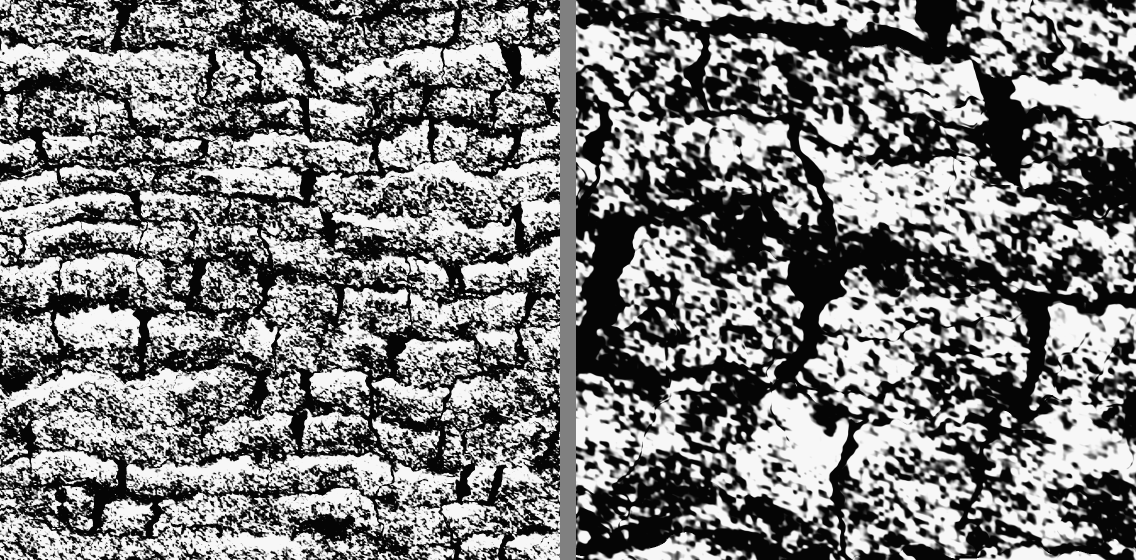
Left, the full canvas; right, a detail of the centre.
A WebGL 2 fragment shader for this texture:

```glsl
#version 300 es
precision highp float;
// Rough layered stone wall: ragged courses, dark joints and gritty faces in black and white.

#define ROWS 14.0      // courses per canvas height
#define COLS 8.5       // blocks per canvas height
#define WARP 0.055     // broad bending of courses
#define ROUGH 0.016    // ragged edges
#define BRIGHT 0.27    // overall tone
#define GRAIN 3.7      // strength of the fine grit
#define PATCH 1.2      // strength of the medium blotches
#define LEDGE 0.55     // light upper rims
#define STREAK 1.1     // dark layered lines
#define JOINT 0.085    // widest half width of upright cracks
#define SOFT 0.42      // softness of the ink threshold

uniform vec2 u_resolution;
out vec4 fragColor;

float hash(vec2 p) {
  vec3 q = fract(p.xyx * 0.1031);
  q += dot(q, q.yzx + 33.33);
  return fract((q.x + q.y) * q.z);
}

float noise(vec2 p) {
  vec2 i = floor(p), f = fract(p);
  f = f * f * (3.0 - 2.0 * f);
  return mix(mix(hash(i), hash(i + vec2(1, 0)), f.x),
             mix(hash(i + vec2(0, 1)), hash(i + vec2(1, 1)), f.x), f.y);
}

float fbm(vec2 p) {
  float sum = 0.0, amp = 0.53;
  for (int i = 0; i < 4; i++) {
    sum += amp * noise(p);
    p = p * 2.03 + 17.3;
    amp *= 0.5;
  }
  return sum;
}

// Fine grit, slightly tilted and stretched sideways
float grit(vec2 p) {
  p.y += 0.3 * p.x;
  return 0.26 * noise(p * vec2(100, 140)) + 0.38 * noise(p * vec2(190, 240) + 5.0)
       + 0.46 * noise(p * vec2(330, 390) + 9.0) - 0.55;
}

float ink(vec2 p) {
  // Bent, ragged coordinates
  vec2 w = p + WARP * (vec2(fbm(p * 6.0), fbm(p * 6.0 + 31.0)) - 0.5);
  w += ROUGH * (vec2(noise(p * 50.0), noise(p * 50.0 + 11.0)) - 0.5);
  w += 0.5 * ROUGH * (vec2(noise(p * 130.0), noise(p * 130.0 + 23.0)) - 0.5);

  // Courses of uneven height
  float y = w.y * ROWS + 1.3 * noise(p * vec2(2.5, 4.0) + 3.0) + 0.7 * noise(p * vec2(8.0, 5.0));
  float row = floor(y), f = fract(y);

  // Upright joints, each with its own place, lean and width
  float x = w.x * COLS + 17.0 * hash(vec2(row, 7.0));
  float cell = floor(x), block = cell, crack = -1.0;
  for (float k = -1.0; k <= 1.0; k++) {
    vec2 id = vec2(cell + k, row);
    float lean = (hash(id + 40.0) - 0.5) * (f - 0.5) * 0.5;
    float d = x - (id.x + 0.5 + 0.7 * (hash(id) - 0.5)) + lean;
    float width = mix(-0.5, 1.0, hash(id + 80.0)) * JOINT;
    crack = max(crack, width * (0.35 + f) - abs(d));
    block += step(0.0, d);
  }

  // Light rims, layered lines and seams, broken along each course
  float rimPatch = smoothstep(0.35, 0.65, noise(vec2(x * 1.3, row * 5.0)));
  float rim = smoothstep(0.6, 0.75, f) * smoothstep(1.0, 0.94, f) * rimPatch;
  float linePatch = smoothstep(0.35, 0.65, noise(vec2(x * 0.9 + 20.0, row * 3.0)));
  float lines = smoothstep(0.5, 0.15, f) * linePatch
              * smoothstep(0.48, 0.66, noise(vec2(w.x * 18.0, y * 9.0)));
  float seamWidth = 0.17 * noise(vec2(x * 3.0, row * 9.0 + 2.0)) - 0.035;
  float seam = smoothstep(0.03, -0.03, min(f, 1.0 - f) - seamWidth);

  // Thin sideways crevices and winding fissures on the faces
  float layer = abs(noise(w * vec2(14, 60) + 90.0) - 0.5);
  float crevice = smoothstep(0.09, 0.02, layer) * smoothstep(0.5, 0.75, noise(p * vec2(9, 22) + 50.0));
  float vein = abs(fbm(w * vec2(17, 11) + 60.0) - 0.5);
  float fissure = smoothstep(0.018, 0.0, vein) * smoothstep(0.4, 0.7, noise(p * 12.0));

  float v = BRIGHT + GRAIN * grit(p) * (1.0 - 0.45 * rim);
  v += PATCH * (fbm(w * vec2(20, 36)) - 0.5);
  v += 0.25 * (hash(vec2(block, row) + 120.0) - 0.5);
  v += LEDGE * rim - 0.15 * smoothstep(0.65, 0.25, f);
  v -= STREAK * lines + 0.9 * seam + 0.7 * fissure + 0.8 * crevice;
  v -= 2.4 * smoothstep(-0.02, 0.015, crack);
  return smoothstep(-SOFT, SOFT, v);
}

void main() {
  // Average four samples per pixel for smooth edges
  float tone = 0.0;
  for (int i = 0; i < 4; i++) {
    vec2 offset = vec2(i % 2, i / 2) * 0.5 - 0.25;
    tone += 0.25 * ink((gl_FragCoord.xy + offset) / u_resolution.y);
  }
  fragColor = vec4(vec3(mix(0.02, 0.97, tone)), 1.0);
}
```
